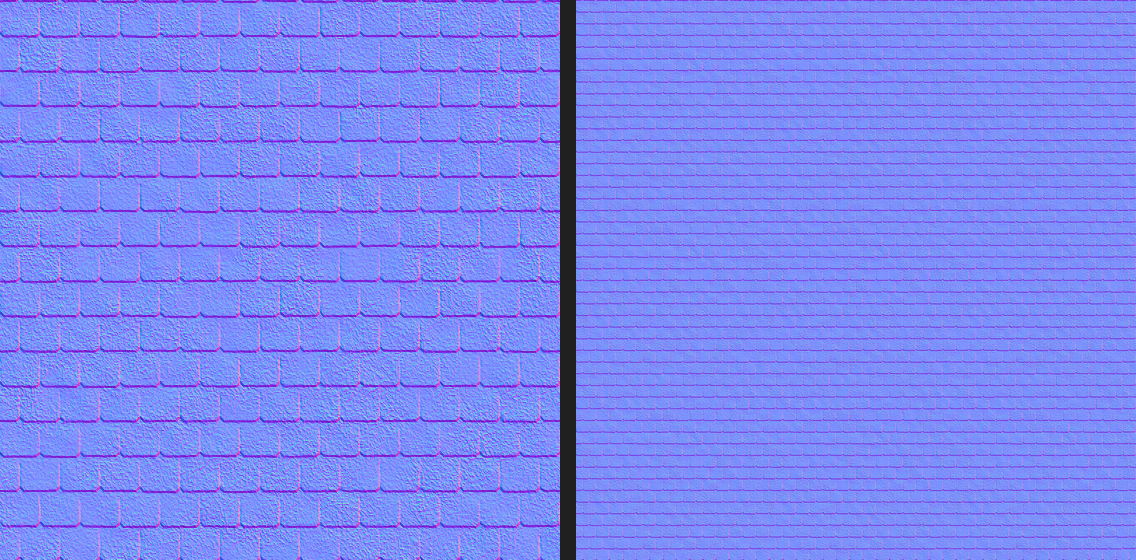
Left, the tile; right, the same tile 3 across and 3 down.
A Shadertoy shader for this texture map:

```glsl
float hash(vec2 p, float seed) {
    uvec2 k = uvec2(ivec2(p)) * uvec2(1597u, 3812u) + uint(seed) * 7919u;
    uint n = (k.x ^ (k.y * 2713u)) * 74763u;
    n = (n ^ (n >> 15)) * 28411u;
    n = (n ^ (n >> 13)) * 91099u;
    return float((n ^ (n >> 16)) & 65535u) / 65535.0;
}

// Value noise that wraps after the given number of cells
float noise(vec2 uv, float cells) {
    vec2 p = uv * cells, i = floor(p), f = fract(p);
    f = f * f * (3.0 - 2.0 * f);
    vec2 a = mod(i, cells), b = mod(i + 1.0, cells);
    return mix(mix(hash(a, cells), hash(vec2(b.x, a.y), cells), f.x),
               mix(hash(vec2(a.x, b.y), cells), hash(b, cells), f.x), f.y);
}

// Sandy stone grain, rougher in some patches than in others
float grainHeight(vec2 uv) {
    float fine = noise(uv, 400.0);
    float roughness = 0.5 + 1.0 * noise(uv, 20.0);
    return roughness * (0.022 * fine * fine + 0.011 * noise(uv, 220.0))
         + 0.03 * noise(uv, 32.0);
}

// Overlapping shingles; heights are in units of one row
float shingleHeight(vec2 uv) {
    float rowY = uv.y * 16.0 + 0.1;
    float row = mod(floor(rowY), 16.0);
    float y = fract(rowY);
    float column = uv.x * 14.0 + 0.5 * (1.0 - mod(row, 2.0));
    vec2 id = vec2(mod(floor(column), 14.0), row);
    float x = (fract(column) - 0.5) * 16.0 / 14.0;

    // Uneven lower edge with clipped corners
    float wobble = noise(uv, 192.0) - 0.5;
    float edge = 0.018 + 0.03 * hash(id, 1.0) + 0.025 * x * (hash(id, 2.0) - 0.5) + 0.018 * wobble;
    float side = 8.0 / 14.0 - abs(x);
    float corner = (side + y - edge - 0.1) * 0.707;
    float inside = min(min(y - edge, corner), side + 0.06);
    float body = clamp(inside / 0.055, 0.0, 1.0);

    // Thin, broken joint that ends under the row above
    vec2 joint = vec2(mod(id.x + step(0.0, x), 14.0), row);
    float depth = (0.12 + 0.35 * hash(joint, 3.0)) * (1.1 - 0.5 * y);
    depth *= (0.3 + 1.4 * noise(uv, 180.0)) * (1.0 - smoothstep(0.8, 0.97, y));
    float groove = depth * (1.0 - smoothstep(0.0, 0.045, side));

    // Each shingle rises a little to its right
    float tilt = 0.03 * x * (hash(id, 4.0) + 0.15) * (1.0 - y * y);
    return -0.075 * (y + 1.0) + body * (1.0 - groove) * (0.075 + tilt);
}

float surfaceHeight(vec2 uv) {
    return shingleHeight(uv) + grainHeight(uv);
}

void mainImage(out vec4 fragColor, in vec2 fragCoord) {
    vec2 uv = fragCoord / iResolution.xy;
    vec2 e = vec2(1.0 / 1024.0, 0.0);
    vec2 slope = vec2(surfaceHeight(uv + e.xy) - surfaceHeight(uv - e.xy),
                      surfaceHeight(uv + e.yx) - surfaceHeight(uv - e.yx)) / (32.0 * e.x);

    // Tangent-space normal with a slight lean up and to the left
    vec3 normal = normalize(vec3(vec2(-0.015, 0.07) - slope, 1.0));
    fragColor = vec4(normal * 0.5 + 0.5, 1.0);
}
```
